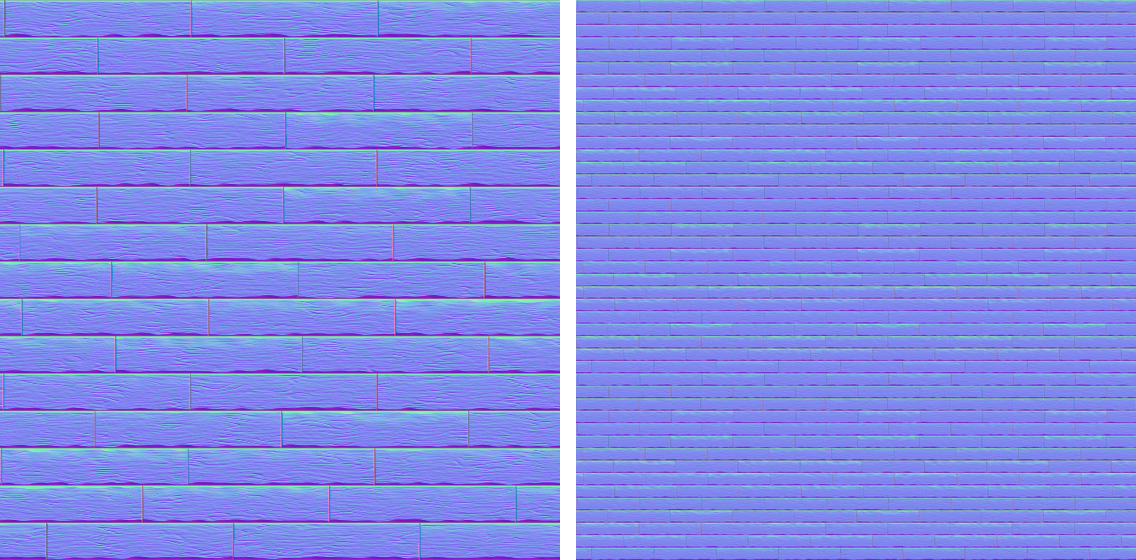
Left, the tile; right, the same tile 3 across and 3 down.
A WebGL 1 fragment shader for this texture map:

```glsl
precision highp float;
// Tangent-space normal map of worn wooden planks laid in staggered rows.

uniform vec2 u_resolution;

#define ROWS 15.0          // planks down
#define COLUMNS 3.0        // planks across
#define GRAIN 0.0062       // height of the wood fibres
#define CRACK 0.0105       // depth of the long splits
#define TILT 0.065         // lean of each board face
#define WEAR 0.5           // rounding of the upper edge
#define TOP_BEVEL 0.042    // widths in row heights
#define BOTTOM_BEVEL 0.056
#define END_BEVEL 0.028
#define GAP 0.024
#define GAP_COLOR vec3(0.53, 0.42, 0.55)
#define BLUE_LEVEL 0.875   // softens the facing component

const float LENGTH = ROWS / COLUMNS;   // plank length in row heights
const float STEP = 0.013;              // slope sampling distance

vec2 hash2(vec2 p) {
  vec3 q = fract(p.xyx * vec3(0.1031, 0.1030, 0.0973));
  q += dot(q, q.yzx + 33.33);
  return fract((q.xx + q.yz) * q.zy);
}

float corner(vec2 cell, vec2 offset) {
  vec2 h = hash2(cell);
  float angle = 40.0 * (h.x + h.y);
  return dot(vec2(cos(angle), sin(angle)), offset);
}

float gradientNoise(vec2 p) {
  vec2 i = floor(p);
  vec2 f = p - i;
  vec2 s = f * f * f * (f * (f * 6.0 - 15.0) + 10.0);
  vec2 e = vec2(0.0, 1.0);
  float low = mix(corner(i, f), corner(i + e.yx, f - e.yx), s.x);
  float high = mix(corner(i + e.xy, f - e.xy), corner(i + e.yy, f - e.yy), s.x);
  return 1.4 * mix(low, high, s.y);
}

// Joints alternate by half a plank, with a small drift between courses.
float rowShift(float row) {
  float drift = 0.24 * step(row, 1.5) + 0.09 * step(abs(row - 6.5), 1.6);
  return 0.5 * mod(row, 2.0) + drift + 0.03 * hash2(vec2(row, 7.0)).x;
}

float woodGrain(vec2 p, vec2 seed) {
  float bend = gradientNoise(p * vec2(0.8, 1.5) + seed);
  vec2 q = vec2(p.x, p.y + 0.09 * bend);
  float fibres = gradientNoise(q * vec2(1.3, 20.0) + seed + 31.0);
  fibres += 0.6 * gradientNoise(q * vec2(4.5, 30.0) + seed + 67.0);
  float pores = gradientNoise(p * vec2(11.0, 19.0) + seed + 251.0);
  float split = abs(gradientNoise(q * vec2(1.1, 9.0) + seed + 113.0));
  float patches = smoothstep(-0.1, 0.4, gradientNoise(p * vec2(0.9, 2.5) + seed + 151.0));
  float groove = 1.0 - smoothstep(0.0, 0.2, split);
  return GRAIN * (fibres + 0.28 * pores) - CRACK * patches * groove;
}

// Faint ring left by a nail, two at each end of a plank.
float nailMark(vec2 p) {
  vec2 d = vec2(min(p.x, LENGTH - p.x) - 0.32, abs(p.y - 0.5) - 0.26);
  return -0.004 * (1.0 - smoothstep(0.0, 0.025, abs(length(d) - 0.05)));
}

float plankHeight(vec2 p, vec2 seed, vec2 trait, vec2 ends) {
  float h = woodGrain(p, seed) + nailMark(p) - TILT * p.y * p.y;

  // Worn shoulder below the upper edge
  float worn = trait.x * trait.x;
  float ragged = gradientNoise(p * vec2(1.8, 3.0) + seed + 191.0);
  float shoulder = max(p.y - 0.6 + 0.12 * ragged, 0.0);
  h -= WEAR * (0.2 + worn) * shoulder * shoulder;

  // Chipped long edges
  float topChip = max(gradientNoise(vec2(p.x * 1.7, 0.5) + seed) - 0.1, 0.0);
  float bottomChip = gradientNoise(vec2(p.x * 2.1, 0.5) + seed + 223.0);
  h -= 1.5 * max(TOP_BEVEL + 0.1 * worn * topChip - (1.0 - p.y), 0.0);
  h -= 1.4 * max(BOTTOM_BEVEL + 0.05 * bottomChip - p.y, 0.0);

  // Sawn ends, each cut to its own sharpness
  float wobble = 0.012 * gradientNoise(vec2(0.5, p.y * 4.0) + seed);
  h -= ends.x * max(END_BEVEL + wobble - p.x, 0.0);
  h -= ends.y * max(END_BEVEL - wobble - (LENGTH - p.x), 0.0);
  return h;
}

void main() {
  vec2 uv = gl_FragCoord.xy / u_resolution;

  // Plank under this point, and its local position in row heights
  float y = uv.y * ROWS;
  float row = mod(floor(y), ROWS);
  float x = uv.x * COLUMNS - rowShift(row);
  vec2 id = vec2(mod(floor(x), COLUMNS), row);
  vec2 p = vec2(fract(x) * LENGTH, fract(y));

  vec2 trait = hash2(id + 11.0);
  vec2 seed = floor(400.0 * hash2(id + 43.0));
  vec2 ends = 0.3 + 1.2 * hash2(id + 89.0);

  // Surface normal from central differences
  vec2 e = vec2(STEP, 0.0);
  float dx = plankHeight(p + e.xy, seed, trait, ends) - plankHeight(p - e.xy, seed, trait, ends);
  float dy = plankHeight(p + e.yx, seed, trait, ends) - plankHeight(p - e.yx, seed, trait, ends);
  vec3 normal = normalize(vec3(-dx, -dy, 2.0 * STEP));
  normal.z *= BLUE_LEVEL;
  vec3 color = 0.5 + 0.5 * normal;

  // Narrow seam between planks
  vec2 edge = min(p, vec2(LENGTH, 1.0) - p);
  float seam = 1.0 - smoothstep(0.0, GAP, min(edge.x, edge.y));
  color = mix(color, GAP_COLOR, 0.8 * seam);

  gl_FragColor = vec4(color, 1.0);
}
```
